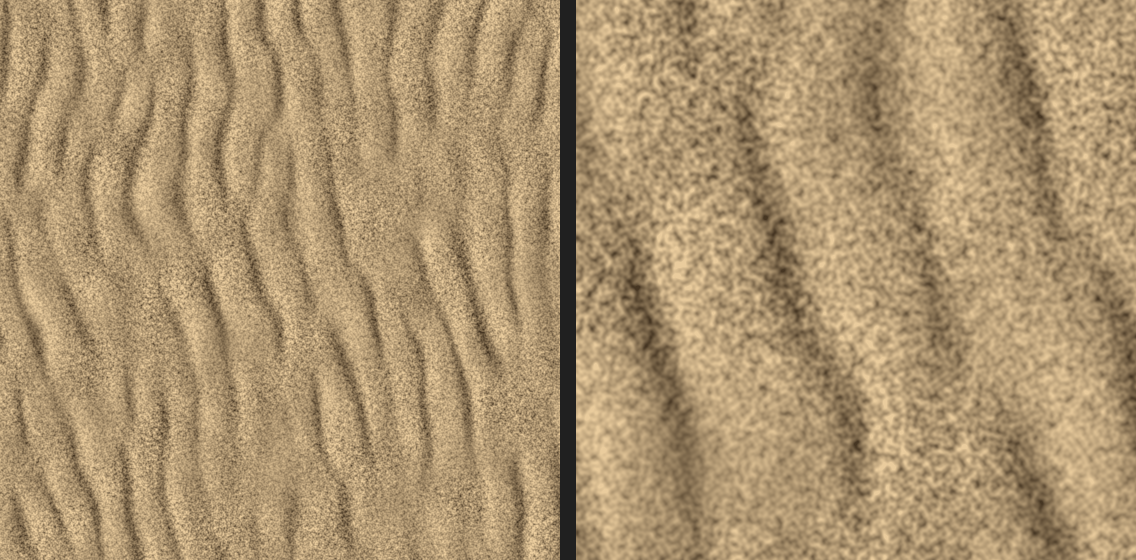
Left: the whole. Right: its middle third, enlarged.
A WebGL 2 fragment shader for this texture:

```glsl
#version 300 es
precision highp float;
// Wind-blown sand: wandering, forking ripples under fine speckled grain.

uniform vec2 u_resolution;
out vec4 fragColor;

const float TAU = 6.2831853;

// Colours
const vec3 SHADOW_SAND = vec3(0.48, 0.40, 0.29);
const vec3 SUNLIT_SAND = vec3(0.83, 0.72, 0.55);
const float MEAN_TONE = 0.58;

// Ripples
const float RIPPLE_FREQ = 14.0;              // ripples across the canvas
const float FREQ_JITTER = 0.22;              // spacing spread between wave packets
const float LEAN = 0.12;                     // mean tilt, radians
const float LEAN_SWING = 1.05;               // slow change of tilt
const float LEAN_JITTER = 0.28;              // tilt spread between wave packets
const vec2 PACKET_CELL = vec2(0.075, 0.125);
const vec2 PACKET_SIZE = vec2(0.055, 0.105);
const float PACKET_CUTOFF = 0.05;
const float CREASE_DEPTH = 0.80;
const float CREASE_SHARPNESS = 2.3;
const float CREASE_MEAN = 0.28;              // average of the crease profile
const float CREST_LIGHT = 0.16;
const float CREST_OFFSET = 1.4;              // crest lies right of the crease
const float WOBBLE = 0.015;

// Grain and streaks
const float GRAIN_FREQ = 160.0;
const float SPECK_FREQ = 285.0;
const float CLUMP_FREQ = 85.0;
const float GRAIN_STRENGTH = 0.55;
const float SPECK_STRENGTH = 0.62;
const float CLUMP_STRENGTH = 0.25;
const float DARK_SPECKS = 0.7;               // extra depth of the darkest grains
const float STREAK_STRENGTH = 0.32;

const uint HASH_MUL = 1664525u;
const uint HASH_ADD = 1013904223u;

// Two random values in 0..1 for a lattice cell
vec2 hash2(vec2 cell) {
    uvec2 h = uvec2(ivec2(cell)) * HASH_MUL + HASH_ADD;
    for (int i = 0; i < 2; i++) {
        h.x += h.y * HASH_MUL;
        h.y += h.x * HASH_MUL;
        h ^= h >> 16u;
    }
    return vec2(h & 0xffffu) / 65535.0;
}

float cornerSlope(vec2 cell, vec2 offset) {
    float angle = TAU * hash2(cell).x;
    return dot(vec2(cos(angle), sin(angle)), offset);
}

// Gradient noise, about -0.7..0.7
float gradientNoise(vec2 p) {
    vec2 i = floor(p), f = p - i;
    vec2 s = f * f * f * (f * (f * 6.0 - 15.0) + 10.0);
    vec2 e = vec2(1.0, 0.0);
    float low = mix(cornerSlope(i, f), cornerSlope(i + e, f - e), s.x);
    float high = mix(cornerSlope(i + e.yx, f - e.yx), cornerSlope(i + 1.0, f - 1.0), s.x);
    return mix(low, high, s.y);
}

mat2 rotation(float a) {
    return mat2(cos(a), sin(a), -sin(a), cos(a));
}

// Sum of oriented wave packets as a complex number: phase and strength
vec2 rippleWave(vec2 p) {
    vec2 home = floor(p / PACKET_CELL);
    vec2 wave = vec2(0.0);
    for (int y = -2; y <= 2; y++) {
        for (int x = -2; x <= 2; x++) {
            vec2 cell = home + vec2(x, y);
            vec2 place = hash2(cell + 37.0);
            vec2 seed = hash2(cell + 211.0);
            vec2 center = (cell + place) * PACKET_CELL;
            vec2 d = p - center;
            vec2 r = d / PACKET_SIZE;
            float weight = max(exp(-0.5 * dot(r, r)) - PACKET_CUTOFF, 0.0);
            float lean = LEAN + LEAN_SWING * gradientNoise(center * 2.7 + 5.3)
                       + LEAN_JITTER * (seed.y - 0.5);
            float freq = RIPPLE_FREQ * (1.0 + FREQ_JITTER * (hash2(cell + 503.0).x - 0.5));
            float phase = TAU * (freq * dot(d, vec2(cos(lean), sin(lean))) + seed.x);
            wave += weight * vec2(cos(phase), sin(phase));
        }
    }
    return wave;
}

// Narrow dark crease with a softer lit crest beside it
float rippleTone(vec2 p) {
    vec2 wave = rippleWave(p);
    float phase = atan(wave.y, wave.x + 1e-6);
    float strength = smoothstep(0.0, 1.75, length(wave));
    float crease = exp(CREASE_SHARPNESS * (cos(phase) - 1.0)) - CREASE_MEAN;
    return strength * (CREST_LIGHT * cos(phase - CREST_OFFSET) - CREASE_DEPTH * crease);
}

// Three sizes of grain, with the dark ones deepened
float sandGrain(vec2 p) {
    float grain = GRAIN_STRENGTH * gradientNoise(rotation(0.55) * p * GRAIN_FREQ)
                + SPECK_STRENGTH * gradientNoise(rotation(0.95) * p * SPECK_FREQ + 310.0)
                + CLUMP_STRENGTH * gradientNoise(rotation(1.1) * p * CLUMP_FREQ + 130.0);
    float dark = min(grain + 0.1, 0.0);
    return grain - DARK_SPECKS * dark * dark;
}

void main() {
    vec2 p = gl_FragCoord.xy / u_resolution.y;

    // Ripples with uneven outlines
    vec2 wobble = vec2(gradientNoise(p * vec2(13.0, 9.0)), gradientNoise(p * 11.0 + 40.0));
    float tone = MEAN_TONE + rippleTone(p + WOBBLE * wobble);

    // Short upright streaks and hollows
    tone += STREAK_STRENGTH * gradientNoise(rotation(-LEAN) * p * vec2(27.0, 12.0) + 70.0);

    // Grain, rougher in places
    float roughness = 1.0 + 0.6 * gradientNoise(p * 9.0 + 90.0);
    tone += roughness * sandGrain(p);

    fragColor = vec4(mix(SHADOW_SAND, SUNLIT_SAND, clamp(tone, -0.6, 1.25)), 1.0);
}
```
